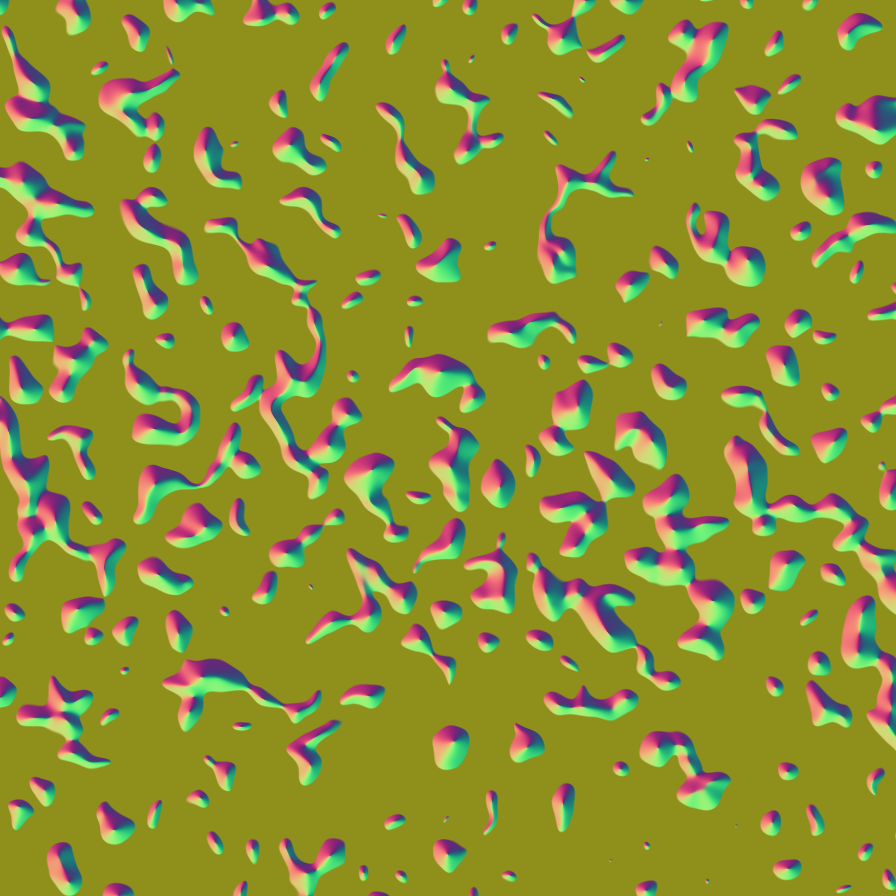
Write a WebGL 2 fragment shader that draws this texture map.

```glsl
#version 300 es
precision highp float;
// Relief of scattered, partly merged droplets on a flat olive ground.
// Stretched Gaussian bumps are summed on a jittered grid and cut at a drifting
// level; the slope direction of the sum is then coded into red and green.

uniform vec2 u_resolution;
out vec4 fragColor;

#define CELLS 24.0         // bumps across the canvas
#define SHARPNESS 5.0      // falloff of each bump
#define STRETCH 2.0        // largest elongation of a bump
#define WARP 0.28          // outline irregularity, in cells
#define LEVEL_SPARSE 0.78  // cut height where droplets are few
#define LEVEL_DENSE 0.46   // cut height where droplets merge
#define CREST 0.13         // roundness of the crests
#define EDGE 0.0012        // edge softness, in canvas units

const vec3 GROUND = vec3(0.56, 0.56, 0.11);
const vec3 SLOPE_MID = vec3(0.53, 0.55, 0.47);
const vec2 SLOPE_RANGE = vec2(0.43, 0.41);

float hash(vec2 p) {
    return fract(sin(dot(p, vec2(127.1, 311.7))) * 43758.5453);
}

float valueNoise(vec2 p) {
    vec2 cell = floor(p);
    vec2 t = fract(p);
    t = t * t * (3.0 - 2.0 * t);
    float low = mix(hash(cell), hash(cell + vec2(1.0, 0.0)), t.x);
    float high = mix(hash(cell + vec2(0.0, 1.0)), hash(cell + vec2(1.0)), t.x);
    return mix(low, high, t.y);
}

// Crowding of the droplets: a tilted band, the upper corners and some drift
float crowding(vec2 uv) {
    float offBand = (uv.y - 0.56 + 0.24 * uv.x) / 0.2;
    float band = exp(-offBand * offBand);
    float side = 2.0 * uv.x - 1.0;
    float corners = 0.8 * side * side * uv.y * uv.y;
    float drift = 0.6 * (valueNoise(uv * 5.0 + 17.0) - 0.5);
    return clamp(band + corners + drift, 0.0, 1.0);
}

// Sum of the bumps: gradient in xy, height in z
vec3 bumpField(vec2 p) {
    vec3 field = vec3(0.0);
    vec2 home = floor(p);
    for (int j = -2; j <= 2; j++) {
        for (int i = -2; i <= 2; i++) {
            vec2 cell = home + vec2(i, j);
            vec2 center = cell + vec2(hash(cell + 3.1), hash(cell + 41.7));
            float weight = mix(0.4, 1.0, hash(cell + 73.3));
            float angle = 3.14159 * hash(cell + 97.9);
            float stretch = mix(1.0, STRETCH, hash(cell + 151.3));

            // Elliptic distance along the bump's own axes
            vec2 along = vec2(cos(angle), sin(angle));
            vec2 across = vec2(-along.y, along.x);
            vec2 d = p - center;
            float u = dot(d, along);
            float v = dot(d, across);
            float bump = weight * exp(-SHARPNESS * (u * u / stretch + v * v * stretch));
            vec2 pull = along * u / stretch + across * v * stretch;
            field += bump * vec3(-2.0 * SHARPNESS * pull, 1.0);
        }
    }
    return field;
}

void main() {
    vec2 uv = gl_FragCoord.xy / u_resolution;
    vec2 p = uv * CELLS;
    vec2 wobble = vec2(valueNoise(p * 1.7 + 5.0), valueNoise(p * 1.7 + 59.0)) - 0.5;
    vec3 field = bumpField(p + WARP * wobble);

    // Cut the field and soften the outline by its distance
    float level = mix(LEVEL_SPARSE, LEVEL_DENSE, crowding(uv));
    float steepness = length(field.xy);
    float inside = (field.z - level) / (max(steepness, 0.25) * CELLS);
    float coverage = smoothstep(-EDGE, EDGE, inside);

    // Slope direction as colour: left is red, lower is green
    vec2 slope = field.xy / sqrt(steepness * steepness + CREST * CREST);
    vec3 relief = SLOPE_MID + vec3(SLOPE_RANGE * slope, 0.0);
    fragColor = vec4(mix(GROUND, relief, coverage), 1.0);
}
```
